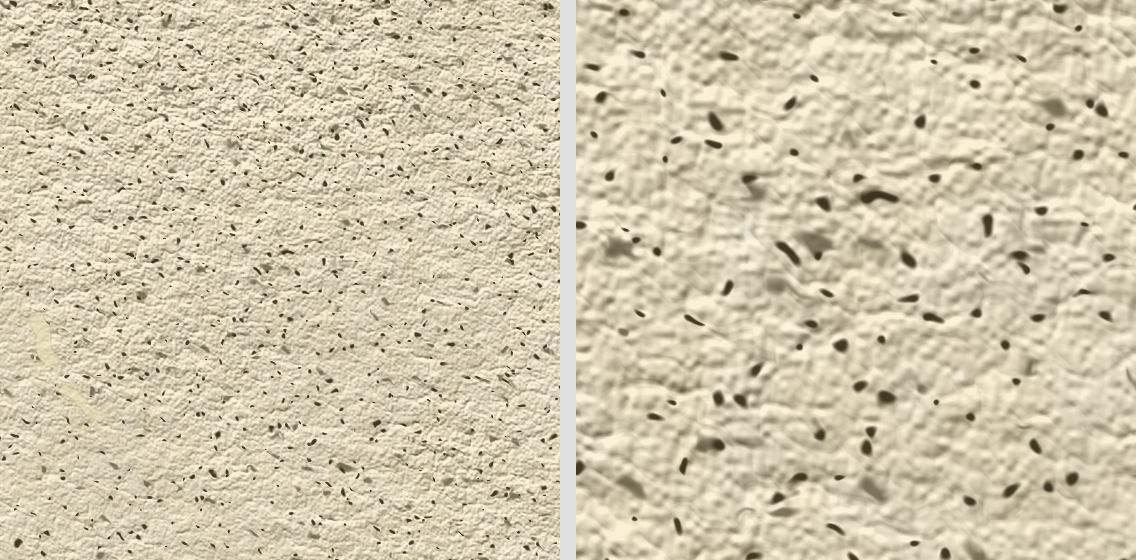
Left: the whole. Right: its middle third, enlarged.
A three.js fragment shader for this texture:

```glsl
varying vec2 vUv;

const vec2 LIGHT_STEP = vec2(-0.0016, 0.0036);
const vec2 SWELL_CELLS = vec2(21.0, 33.0);
const vec2 LUMP_CELLS = vec2(42.0, 64.0);
const vec2 CRUMB_CELLS = vec2(92.0, 126.0);
const vec2 GRAIN_CELLS = vec2(215.0, 240.0);
const vec2 PIT_CELLS = vec2(37.0, 41.0);
const vec2 CREVICE_CELLS = vec2(16.0, 25.0);
const vec2 FLECK_CELLS = vec2(15.0, 15.0);
const float PIT_RADIUS = 0.0046;
const float CREVICE_RADIUS = 0.0075;
const float FLECK_RADIUS = 0.0055;
const float TILT = 0.16;
const float BASE_TONE = 0.86;
const float TOP_TONE = 0.985;
const float SHADOW_GAIN = 1.4;
const vec3 PLASTER_TINT = vec3(0.0, -0.04, -0.14);
const vec3 PIT_COLOR = vec3(0.20, 0.17, 0.09);
const vec3 CREVICE_COLOR = vec3(0.38, 0.35, 0.26);
const vec3 FLECK_COLOR = vec3(0.95, 0.93, 0.89);
const vec3 STRAW_COLOR = vec3(0.91, 0.87, 0.72);
const vec3 STRAW_EDGE = vec3(0.72, 0.63, 0.40);

vec2 hash2(vec2 p) {
  vec3 q = fract(p.xyx * vec3(0.1031, 0.1030, 0.0973));
  q += dot(q, q.yzx + 33.33);
  return fract((q.xx + q.yz) * q.zy);
}

// Two independent channels of smooth value noise
vec2 noise2(vec2 p) {
  vec2 i = floor(p);
  vec2 f = fract(p);
  f = f * f * (3.0 - 2.0 * f);
  return mix(mix(hash2(i), hash2(i + vec2(1.0, 0.0)), f.x),
             mix(hash2(i + vec2(0.0, 1.0)), hash2(i + 1.0), f.x), f.y);
}

// Rounded cellular bumps, high at the middle of each cell
float bumps(vec2 p) {
  vec2 cell = floor(p);
  float nearest = 2.0;
  for (int y = -1; y <= 1; y++) {
    for (int x = -1; x <= 1; x++) {
      vec2 id = cell + vec2(float(x), float(y));
      vec2 offset = id + hash2(id) - p;
      nearest = min(nearest, dot(offset, offset));
    }
  }
  return 1.0 - nearest;
}

// Scattered soft spots, wider than tall by the given stretch
float spots(vec2 p, vec2 cells, float radius, float stretch, float density) {
  vec2 cell = floor(p * cells);
  float cover = 0.0;
  for (int y = -1; y <= 1; y++) {
    for (int x = -1; x <= 1; x++) {
      vec2 id = cell + vec2(float(x), float(y));
      vec2 pick = hash2(id + 71.0);
      vec2 offset = p - (id + hash2(id + 19.0)) / cells;
      float r = radius * mix(0.45, 1.0, pick.y);
      float d = length(offset * vec2(1.0 / stretch, 1.0));
      float spot = 1.0 - smoothstep(0.4 * r, 1.2 * r, d);
      cover = max(cover, spot * step(pick.x, density));
    }
  }
  return cover;
}

vec2 warp(vec2 p) {
  p.y += TILT * p.x;
  return p + 0.014 * (noise2(p * 38.0) - 0.5) + 0.007 * (noise2(p * 105.0) - 0.5);
}

float height(vec2 p) {
  vec2 q = warp(p);
  return 0.50 * noise2(q * SWELL_CELLS).x + 0.34 * bumps(q * LUMP_CELLS)
       + 0.17 * bumps(q * CRUMB_CELLS) + 0.20 * noise2(p * GRAIN_CELLS).x;
}

// Two embedded straw flakes: x is the body, y is the rim
vec2 straw(vec2 p) {
  vec2 cover = vec2(0.0);
  for (int i = 0; i < 2; i++) {
    float k = float(i);
    vec2 q = p - mix(vec2(0.078, 0.392), vec2(0.147, 0.280), k);
    float angle = mix(1.87, 2.46, k);
    vec2 axis = vec2(cos(angle), sin(angle));
    float along = dot(q, axis);
    float across = dot(q, vec2(-axis.y, axis.x)) + 0.003 * sin(along * 90.0);
    float width = mix(0.014, 0.009, k) + 0.004 * (noise2(p * 110.0).x - 0.5);
    float d = max(abs(across) - width, abs(along) - 0.047);
    cover.x = max(cover.x, 1.0 - smoothstep(-0.002, 0.002, d));
    cover.y = max(cover.y, 1.0 - smoothstep(0.0, 0.003, abs(d)));
  }
  return cover;
}

void main() {
  vec2 p = vUv;
  vec2 q = warp(p);
  vec2 patches = noise2(p * 5.0 + 3.0);
  float rough = clamp(0.45 + 0.5 * patches.x + 0.4 * p.y + 0.15 * p.x, 0.6, 1.25);
  vec2 flake = straw(p);

  // Raking light from the upper left
  float relief = rough * (height(p) - height(p + LIGHT_STEP));
  relief *= 1.0 - 0.5 * flake.x;
  relief *= relief < 0.0 ? SHADOW_GAIN : 1.0;
  float tone = min(BASE_TONE + relief + 0.03 * (patches.y - 0.5), TOP_TONE);
  vec3 color = vec3(tone) + PLASTER_TINT * mix(0.85, 1.15, noise2(p * 30.0).y);

  // Straw and pale mineral flecks
  color = mix(color, STRAW_COLOR + 0.5 * relief, 0.7 * flake.x);
  color = mix(color, STRAW_EDGE, 0.45 * flake.y * noise2(p * 60.0).y);
  color = mix(color, FLECK_COLOR, 0.8 * spots(q, FLECK_CELLS, FLECK_RADIUS, 1.1, 0.1));

  // Ragged crevices, then small deep pits
  float ragged = smoothstep(0.2, 0.65, noise2(q * 130.0).y);
  float crevice = spots(q, CREVICE_CELLS, CREVICE_RADIUS, 2.1, 0.55 * rough);
  color = mix(color, CREVICE_COLOR, 0.8 * crevice * ragged * (1.0 - flake.x));
  float pit = spots(q, PIT_CELLS, PIT_RADIUS, 1.25, 0.6 * rough);
  color = mix(color, PIT_COLOR, 0.92 * pit * (1.0 - flake.x));

  gl_FragColor = vec4(clamp(color, 0.0, 1.0), 1.0);
}
```
